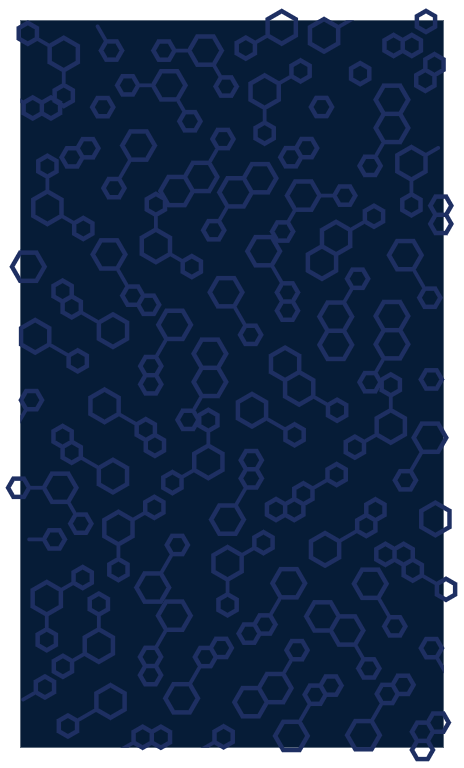
A WebGL 2 fragment shader for this pattern:

```glsl
#version 300 es
precision highp float;

uniform vec2 u_resolution;
out vec4 fragColor;

// Lengths are fractions of the canvas height.
const vec3 PAPER = vec3(1.0);
const vec3 NAVY = vec3(0.025, 0.11, 0.215);
const vec3 INDIGO = vec3(0.118, 0.185, 0.385);
const float PANEL_INSET = 0.0265;
const float BLOCK = 0.134;         // side of a block holding two molecules
const float BIG = 0.0212;          // hexagon circumradii
const float SMALL = 0.0137;
const float LINE_WIDTH = 0.0058;
const float BOND_WIDTH = 0.0049;
const float JITTER = 0.004;
const float OVERHANG = 0.25;       // how far ring centres may leave the panel
const uint SEED = 11u;

const float DEG = 0.01745329;
const float COS30 = 0.8660254;
const vec2 FUSED = vec2(1.5, COS30); // offset of a hexagon sharing an edge

// State of the molecule being measured
vec2 canvasPos;
vec2 localPos;
mat2 localToCanvas;
float strokeDist = 1.0;

uint scramble(uint n) {
    n = n * 747796405u + 2891336453u;
    n = ((n >> ((n >> 28u) + 4u)) ^ n) * 277803737u;
    return (n >> 22u) ^ n;
}

float hash(ivec2 cell, uint salt) {
    uint n = scramble(uint(cell.x) + scramble(uint(cell.y) + scramble(salt + SEED)));
    return float(n >> 8u) / 16777216.0;
}

float randomSign(ivec2 cell, uint salt) {
    return hash(cell, salt) < 0.5 ? -1.0 : 1.0;
}

float panelDistance(vec2 p) {
    vec2 center = 0.5 * u_resolution / u_resolution.y;
    vec2 d = abs(p - center) - center + PANEL_INSET;
    return max(d.x, d.y);
}

void addRing(vec2 center, float radius) {
    vec2 p = localPos - center;
    vec2 canvasCenter = canvasPos - localToCanvas * p;
    if (panelDistance(canvasCenter) > OVERHANG * radius) return;
    p = abs(p);
    float hexagon = max(p.y, COS30 * p.x + 0.5 * p.y) - COS30 * radius;
    strokeDist = min(strokeDist, abs(hexagon) - 0.5 * LINE_WIDTH);
}

// Joins the facing corners of two hexagons, clipped to the panel.
void addBond(vec2 a, float radiusA, vec2 b, float radiusB) {
    vec2 dir = normalize(b - a);
    a += dir * radiusA;
    b -= dir * radiusB;
    vec2 p = localPos - a;
    float along = clamp(dot(p, dir), 0.0, length(b - a));
    float bond = length(p - dir * along) - 0.5 * BOND_WIDTH;
    strokeDist = min(strokeDist, max(bond, panelDistance(canvasPos)));
}

void addBondedPair(vec2 a, float radiusA, vec2 b, float radiusB) {
    addRing(a, radiusA);
    addRing(b, radiusB);
    addBond(a, radiusA, b, radiusB);
}

void addMolecule(float kind) {
    if (kind < 0.22) {            // single arm
        addBondedPair(vec2(-0.031, 0.0), BIG, vec2(0.033, 0.0), SMALL);
    } else if (kind < 0.46) {     // arm ending in a fused pair
        vec2 tip = vec2(0.026, -0.005);
        addBondedPair(vec2(-0.036, -0.005), BIG, tip, SMALL);
        addRing(tip + FUSED * SMALL, SMALL);
    } else if (kind < 0.64) {     // two arms spread by 120 degrees
        vec2 hub = vec2(-0.006, -0.0105);
        vec2 arm = vec2(0.054, 0.0);
        addBondedPair(hub, BIG, hub + arm, SMALL);
        addBondedPair(hub, BIG, hub + arm.x * vec2(-0.5, COS30), SMALL);
    } else if (kind < 0.77) {     // fused big pair with an arm
        vec2 hub = vec2(-0.011, 0.008);
        addBondedPair(hub, BIG, vec2(0.046, 0.008), SMALL);
        addRing(hub - FUSED * BIG, BIG);
    } else if (kind < 0.9) {      // small ring bonded to a zigzag of three
        vec2 joint = vec2(0.004, -0.005);
        addBondedPair(vec2(-0.046, -0.005), SMALL, joint, SMALL);
        addRing(joint + FUSED * SMALL, SMALL);
        addRing(joint + vec2(3.0, 0.0) * SMALL, SMALL);
    } else {                      // loose ring and loose pair
        addRing(vec2(-0.036, 0.004), SMALL);
        addRing(vec2(0.02, -0.006), SMALL);
        addRing(vec2(0.02, -0.006) + FUSED * SMALL, SMALL);
    }
}

// Each block is halved one way or the other, one molecule per half.
void addBlock(ivec2 cell, vec2 center, mat2 lattice) {
    bool upright = hash(cell, 1u) < 0.5;
    float tilt = 15.0 * randomSign(cell, 2u);
    for (int i = 0; i < 2; i++) {
        uint salt = 10u * uint(i + 1);
        float side = float(2 * i - 1) * 0.25;
        vec2 middle = center + (upright ? vec2(side, 0.0) : vec2(0.0, side));
        vec2 jitter = vec2(hash(cell, salt), hash(cell, salt + 1u)) - 0.5;
        float kind = hash(cell, salt + 2u);
        float mirror = randomSign(cell, salt + 3u);
        float angle = (upright ? 135.0 : 45.0) + tilt;
        angle += 90.0 + 90.0 * randomSign(cell, salt + 4u);
        if (kind >= 0.46 && kind < 0.64) angle += 30.0 * mirror;
        vec2 axis = vec2(cos(angle * DEG), sin(angle * DEG));
        localToCanvas = mat2(axis, mirror * vec2(-axis.y, axis.x));
        localPos = (canvasPos - lattice * middle * BLOCK - jitter * JITTER) * localToCanvas;
        addMolecule(kind);
    }
}

void main() {
    canvasPos = gl_FragCoord.xy / u_resolution.y;
    float pixel = 1.0 / u_resolution.y;

    // Diagonal lattice with every other row shifted by half a block
    mat2 lattice = mat2(1.0, 1.0, -1.0, 1.0) * sqrt(0.5);
    vec2 q = canvasPos * lattice / BLOCK;
    for (int j = -1; j <= 1; j++) {
        int row = int(floor(q.y)) + j;
        float shift = 0.5 * float(row & 1);
        for (int i = -1; i <= 1; i++) {
            int column = int(floor(q.x - shift)) + i;
            vec2 center = vec2(float(column) + shift, float(row)) + 0.5;
            addBlock(ivec2(column, row), center, lattice);
        }
    }

    float panel = clamp(0.5 - panelDistance(canvasPos) / pixel, 0.0, 1.0);
    float stroke = clamp(0.5 - strokeDist / pixel, 0.0, 1.0);
    fragColor = vec4(mix(mix(PAPER, NAVY, panel), INDIGO, stroke), 1.0);
}
```
